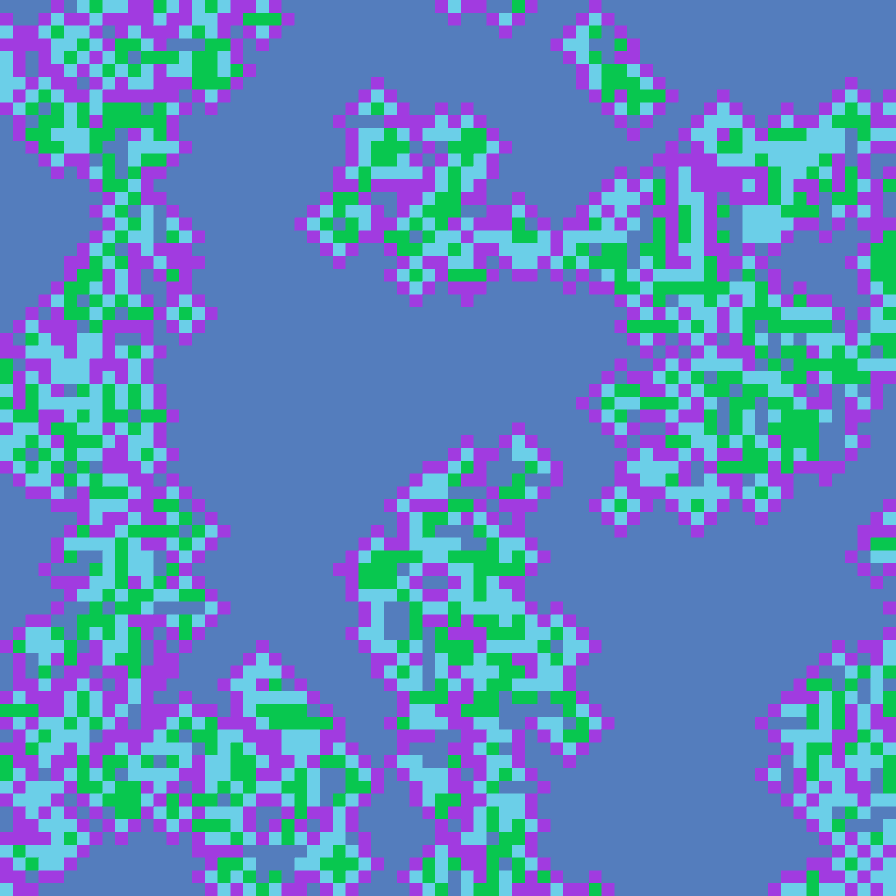
Give the GLSL for this pattern, as a WebGL 2 fragment shader.

```glsl
#version 300 es
precision highp float;
precision highp int;

uniform vec2 u_resolution;
out vec4 fragColor;

const vec3 REST_BLUE = vec3(0.33, 0.49, 0.74);
const vec3 FRONT_PURPLE = vec3(0.63, 0.23, 0.88);
const vec3 WAKE_CYAN = vec3(0.42, 0.81, 0.91);
const vec3 TAIL_GREEN = vec3(0.03, 0.78, 0.31);

// Two random values per lattice point (integer hash)
vec2 hash2(vec2 p) {
    uvec2 v = uvec2(ivec2(p) + 2000) * 1664525u + 1013904223u;
    v.x += v.y * 1664525u;
    v.y += v.x * 1664525u;
    v ^= v >> 16u;
    v.x += v.y * 1664525u;
    v.y += v.x * 1664525u;
    v ^= v >> 16u;
    return vec2(v >> 8u) * exp2(-24.0);
}

float cornerSlope(vec2 corner, vec2 offset) {
    return dot(hash2(corner + 700.0) * 2.0 - 1.0, offset);
}

float gradientNoise(vec2 p) {
    vec2 i = floor(p), f = p - i;
    vec2 u = f * f * (3.0 - 2.0 * f);
    vec2 e = vec2(1.0, 0.0);
    return mix(mix(cornerSlope(i, f), cornerSlope(i + e, f - e), u.x),
               mix(cornerSlope(i + e.yx, f - e.yx), cornerSlope(i + 1.0, f - 1.0), u.x), u.y);
}

// Age of the oldest diamond wave reaching a cell; negative when untouched.
// Each 3 by 3 block of cells holds one jittered seed.
float waveAge(vec2 cell) {
    float age = -1.0;
    vec2 homeBlock = floor(cell / 3.0);
    for (int i = 0; i < 9; i++) {
        vec2 block = homeBlock + vec2(i % 3 - 1, i / 3 - 1);
        vec2 seed = hash2(block);
        vec2 source = block * 3.0 + floor(seed * 3.0);
        vec2 away = abs(cell - source);
        float strength = 2.0 + step(0.5, fract(seed.x * 97.0));
        float seedAge = strength - away.x - away.y;
        if (seedAge > age && gradientNoise(source * 0.065) > 0.02) age = seedAge;
    }
    return age;
}

// Random values shared by short horizontal or vertical runs of cells
vec2 strokeRandom(vec2 cell) {
    bool horizontal = hash2(floor(cell / 4.0) + 300.0).x < 0.5;
    vec2 run = horizontal ? cell : cell.yx;
    run.x = floor(run.x / 3.0 + hash2(vec2(run.y, 450.0)).x);
    return hash2(run + (horizontal ? 900.0 : 1200.0));
}

vec3 cellColor(vec2 cell) {
    float age = waveAge(cell);
    if (age < 0.0) return REST_BLUE;
    if (age < 1.0) return FRONT_PURPLE;

    // Solid pools, then broken strokes behind the front
    if (gradientNoise(cell * 0.08 + 31.0) > 0.38) return WAKE_CYAN;
    vec2 stroke = strokeRandom(cell);
    if (stroke.x < 0.55) {
        age = step(0.09, stroke.y) + step(0.44, stroke.y) + step(0.75, stroke.y);
    }
    if (age < 1.0) return FRONT_PURPLE;
    if (age < 2.0) return WAKE_CYAN;
    return age < 3.0 ? TAIL_GREEN : REST_BLUE;
}

void main() {
    // A second sample is taken only where a pixel straddles two cells
    vec2 cell = floor((gl_FragCoord.xy - 0.25) / u_resolution.y * 70.0);
    vec2 nextCell = floor((gl_FragCoord.xy + 0.25) / u_resolution.y * 70.0);
    vec3 color = cellColor(cell);
    if (nextCell != cell) color = mix(color, cellColor(nextCell), 0.5);
    fragColor = vec4(color, 1.0);
}
```
